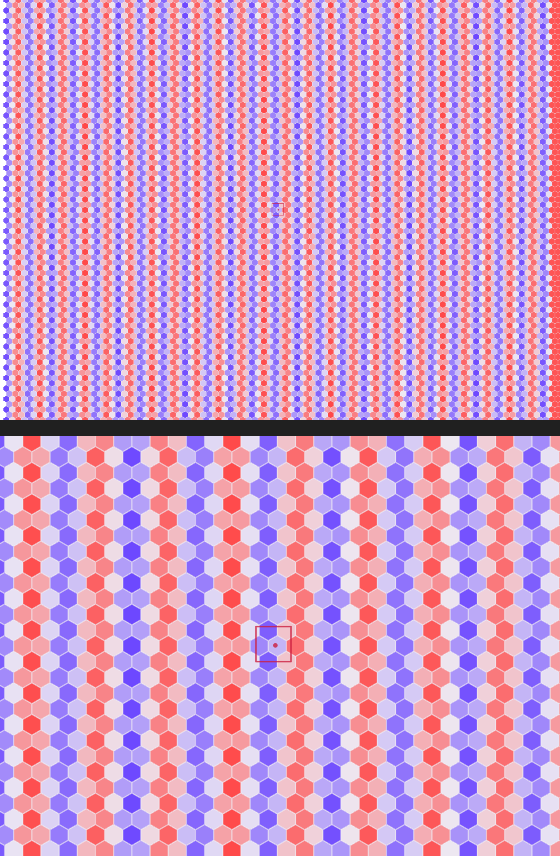
Top, the full canvas; bottom, a detail of the centre.
Reproduce this pattern procedurally as a WebGL 2 fragment shader.

```glsl
#version 300 es
precision highp float;
// A honeycomb mosaic of 80 rows, each cell filled with one flat colour.
// The colour comes from a triangle wave in the cell centre's x: 25 red and
// blue bands that beat against the cell spacing, with a plain left margin.

uniform vec2 u_resolution;
out vec4 fragColor;

const float ROWS = 80.0;
const float CELL = 1.1547 / ROWS;          // hexagon width, in canvas heights
const float BANDS = 25.04;                 // red and blue pairs across
const float ASPECT = 4.0 / 3.0;

const vec3 RED = vec3(1.0, 0.28, 0.28);
const vec3 PALE = vec3(0.93, 0.91, 0.95);
const vec3 BLUE = vec3(0.425, 0.28, 1.0);
const vec3 GROUT = vec3(0.94, 0.92, 0.95);
const vec3 MARK = vec3(0.80, 0.12, 0.25);

// Centre of the pointy-topped unit-width hexagon that holds p.
vec2 hexCentre(vec2 p) {
    vec2 pitch = vec2(1.0, sqrt(3.0));
    vec2 even = round(p / pitch) * pitch;
    vec2 odd = (floor(p / pitch) + 0.5) * pitch;
    vec2 a = p - even;
    vec2 b = p - odd;
    return dot(a, a) < dot(b, b) ? even : odd;
}

// Distance inward from the edge of a unit-width hexagon.
float hexInset(vec2 q) {
    q = abs(q);
    return 0.5 - max(q.x, dot(q, vec2(0.5, 0.8660254)));
}

// Triangle wave from -1 to 1, with its peak at whole numbers.
float triangleWave(float x) {
    return 4.0 * abs(fract(x) - 0.5) - 1.0;
}

// Diverging ramp: blue at -1, pale at 0, red at 1.
vec3 ramp(float t) {
    return t > 0.0 ? mix(PALE, RED, t) : mix(PALE, BLUE, -t);
}

// Signed distance to a square of the given half size.
float squareDistance(vec2 q, float halfSize) {
    q = abs(q) - halfSize;
    return length(max(q, 0.0)) + min(max(q.x, q.y), 0.0);
}

// Antialiased coverage of the region where d is negative.
float coverage(float d, float pixel) {
    return 1.0 - smoothstep(-0.5 * pixel, 0.5 * pixel, d);
}

void main() {
    // Canvas coordinates: x across, y down from the top, height 1.
    vec2 p = gl_FragCoord.xy / u_resolution.y;
    p.x *= ASPECT * u_resolution.y / u_resolution.x;
    p.y = 1.0 - p.y;
    float pixel = 1.0 / u_resolution.y;

    // Cell lookup
    vec2 origin = vec2(0.0006, 0.0);
    vec2 local = (p - origin) / CELL;
    vec2 centre = hexCentre(local);
    vec2 cell = centre * CELL + origin;

    // Band colour, with a slight bow down the canvas
    float bow = 0.03 * (4.0 * (cell.y - 0.5) * (cell.y - 0.5) - 0.3);
    float wave = triangleWave((cell.x / ASPECT - 0.032) * BANDS + bow);
    if (cell.x > 0.981 * ASPECT) wave = 0.92;
    vec3 color = ramp(wave);

    // Pale joints between cells
    float inset = hexInset(local - centre) * CELL;
    color = mix(color, GROUT, 0.65 * coverage(inset - 0.0005, pixel));

    // Plain margin left of the first cells
    if (cell.x < 0.0105) color = vec3(1.0);

    // Small square outline and dot near the middle
    vec2 q = p - vec2(0.6615, 0.4985);
    float outline = abs(squareDistance(q, 0.0139)) - 0.0006;
    float dotShape = length(q - vec2(0.0015, 0.001)) - 0.0018;
    color = mix(color, MARK, 0.8 * coverage(min(outline, dotShape), pixel));

    fragColor = vec4(color, 1.0);
}
```
